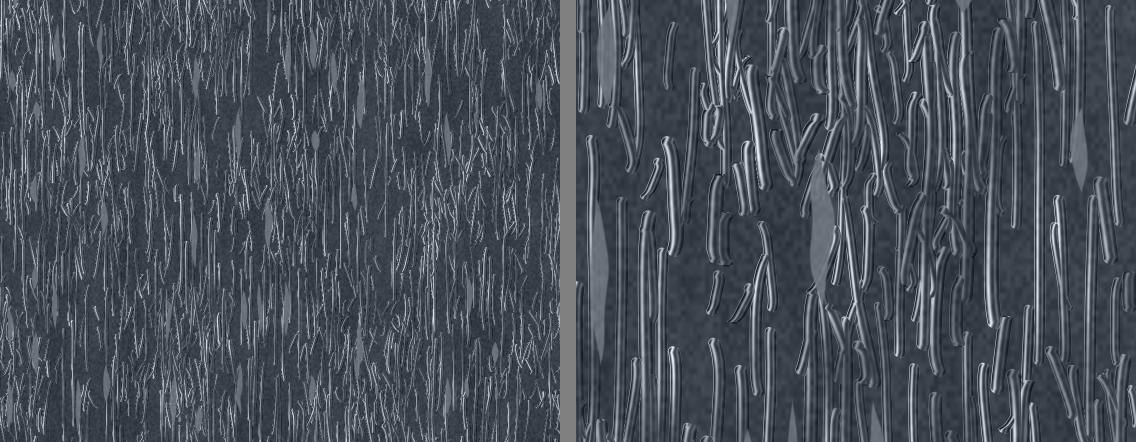
Left, the full canvas; right, a detail of the centre.
A Shadertoy shader for this texture:

```glsl
#define COLUMN 0.0155
#define RIB_RADIUS 0.0046
#define LONGEST 0.27
#define TILT 0.017
#define SHINE 0.60
#define BASE 0.222
#define GRAIN 0.085
#define TILE vec2(0.42, 0.395)
#define TINT vec3(-0.031, 0.004, 0.034)
#define PATCH_COLOR vec3(0.43, 0.465, 0.50)

float hash(vec2 p) {
    vec3 q = fract(p.xyx * vec3(0.1031, 0.1030, 0.0973));
    q += dot(q, q.yzx + 33.33);
    return fract((q.x + q.y) * q.z);
}

float noise(vec2 p) {
    vec2 i = floor(p), f = fract(p);
    f = f * f * (3.0 - 2.0 * f);
    vec2 e = vec2(0.0, 1.0);
    return mix(mix(hash(i), hash(i + e.yx), f.x),
               mix(hash(i + e.xy), hash(i + e.yy), f.x), f.y);
}

// Busy islands laid out like staggered bricks: 1 in an island, 0 between
float clutter(vec2 p) {
    vec2 q = (p - vec2(0.207, 0.586)) / TILE;
    float row = floor(q.y + 0.5);
    q.x += 0.5 * mod(row, 2.0);
    q -= floor(q + 0.5);
    float rough = 0.3 * (noise(p * 17.0 + 40.0) - 0.5);
    return 1.0 - smoothstep(0.18, 0.48, length(q * vec2(1.1, 0.8)) + rough);
}

// Height of rounded upright ribs, from long strands to short chips
float ribHeight(vec2 p) {
    p.x += 0.005 * (noise(p * vec2(9.0, 16.0)) - 0.5);
    float height = 0.0;
    for (int layer = 0; layer < 4; layer++) {
        float k = float(layer);
        float cellLength = LONGEST * pow(0.53, k);
        for (int side = -1; side <= 1; side++) {
            float column = floor(p.x / COLUMN + 0.37 * k) + float(side);
            float shift = hash(vec2(column + 9.0, k * 17.0 + 3.0));
            float row = floor(p.y / cellLength + shift);
            vec2 id = vec2(column + 31.0 * k, row + 57.0 * k + 11.0);
            float a = hash(id), b = hash(id + 71.3), c = hash(id + 137.7);
            float halfLength = cellLength * mix(0.28, 0.47, a);
            float slide = (0.48 * cellLength - halfLength) * (2.0 * b - 1.0);
            vec2 center = vec2((column + 0.2 + 0.6 * c - 0.37 * k) * COLUMN,
                               (row + 0.5 - shift) * cellLength + slide);

            float busy = clutter(center);
            float chance = layer == 0 ? mix(0.80, 0.22, busy)
                         : layer == 1 ? mix(0.30, 0.62, busy)
                         : mix(0.14, 0.62, busy) - 0.12 * (k - 2.0);
            if (hash(id + 211.9) > chance) continue;

            vec2 q = p - center;
            float t = clamp(q.y / halfLength, -1.0, 1.0);
            float lean = TILT * (fract(a * 37.0) - 0.5) * (layer == 0 ? 0.35 : 1.0);
            float hook = 0.009 * (fract(b * 53.0) - 0.5) * pow(abs(t), 6.0);
            float d = length(q - vec2(lean * t + hook, halfLength * t));
            float radius = RIB_RADIUS * mix(0.75, 1.25, fract(c * 29.0));
            height = max(height, radius * (1.0 - d * d / (radius * radius)));
        }
    }
    return height;
}

// Flat worn slivers, more frequent toward the left
float sliver(vec2 p) {
    vec2 cell = vec2(0.052, 0.19);
    float column = floor(p.x / cell.x);
    float shift = hash(vec2(column, 5.0));
    float row = floor(p.y / cell.y + shift);
    vec2 id = vec2(column + 3.0, row + 91.0);
    float a = hash(id), b = hash(id + 19.0);
    if (hash(id + 43.0) > mix(0.62, 0.12, p.x / 1.27)) return 0.0;
    vec2 q = p - vec2((column + 0.3 + 0.4 * a) * cell.x,
                      (row + 0.5 - shift + 0.2 * (b - 0.5)) * cell.y);
    float t = q.y / mix(0.022, 0.07, b);
    q.x += 0.007 * (noise(p * vec2(15.0, 30.0)) - 0.5);
    float d = abs(q.x) - mix(0.005, 0.0085, a) * (1.0 - t * t);
    return 1.0 - smoothstep(-0.0008, 0.0008, d);
}

vec3 surface(vec2 p) {
    // Slope of the relief toward a light at the upper left
    float e = 0.0009;
    float h = ribHeight(p);
    vec2 slope = vec2(ribHeight(p + vec2(e, 0.0)), ribHeight(p + vec2(0.0, e))) - h;
    float facing = dot(slope / e, vec2(0.95, -0.35));

    // Glossy line on the lit face, weaker one opposite, shadow at the foot
    float lit = exp(-pow((facing - 0.85) / 0.50, 2.0));
    float rim = exp(-pow((facing + 0.80) / 0.32, 2.0));
    float gloss = mix(0.25, 1.25, noise(p * vec2(75.0, 18.0)));
    float shade = smoothstep(0.9, 1.9, abs(facing));
    float grain = noise(p * vec2(330.0, 230.0)) - 0.5;
    float broad = noise(p * vec2(14.0, 4.0)) - 0.5;

    float value = BASE + GRAIN * grain + 0.035 * broad - 0.10 * shade;
    value += SHINE * gloss * (lit + 0.30 * rim);
    vec3 color = vec3(value) + TINT;
    return mix(color, PATCH_COLOR + 0.05 * grain, 0.9 * sliver(p));
}

void mainImage(out vec4 fragColor, in vec2 fragCoord) {
    // Four samples per pixel smooth the fine lines
    vec3 color = vec3(0.0);
    for (int i = 0; i < 4; i++) {
        vec2 offset = vec2(i % 2, i / 2) * 0.5 - 0.25;
        color += surface((fragCoord + offset) / iResolution.y);
    }
    fragColor = vec4(clamp(color * 0.25, 0.0, 1.0), 1.0);
}
```
